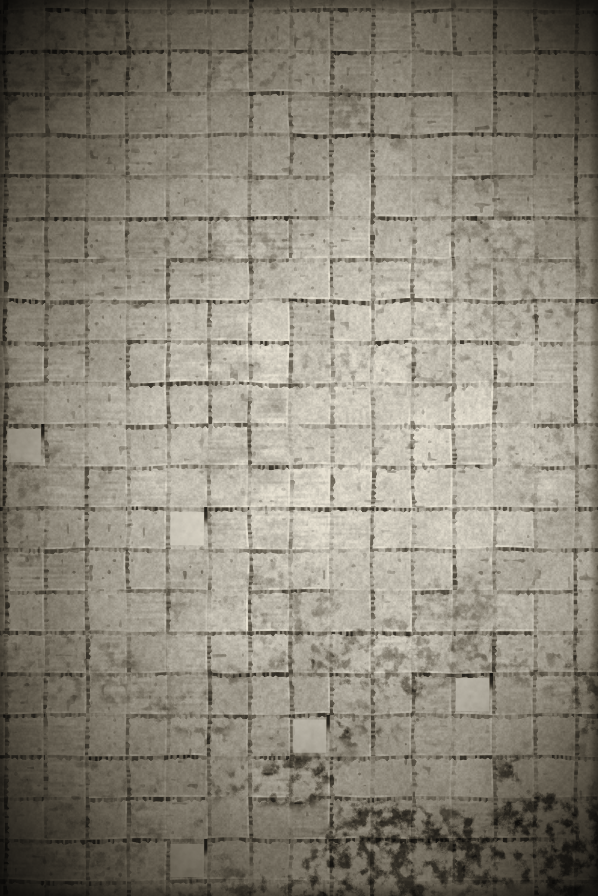
This texture is drawn by a Shadertoy shader. Its source:

```glsl
// Aged grey-beige wall of small square tiles with ticked seams, stains and a vignette.

float hash(vec2 p) {
    vec3 q = fract(p.xyx * 0.1031);
    q += dot(q, q.yzx + 33.33);
    return fract((q.x + q.y) * q.z);
}

float noise(vec2 p) {
    vec2 cell = floor(p), f = fract(p);
    f = f * f * (3.0 - 2.0 * f);
    return mix(mix(hash(cell), hash(cell + vec2(1, 0)), f.x),
               mix(hash(cell + vec2(0, 1)), hash(cell + vec2(1, 1)), f.x), f.y);
}

float fbm(vec2 p) {
    float sum = 0.0, gain = 0.5;
    for (int i = 0; i < 5; i++) {
        sum += gain * noise(p);
        p = mat2(1.6, 1.2, -1.2, 1.6) * p + 7.3;
        gain *= 0.5;
    }
    return sum;
}

// Soft band of values between lo and hi
float band(float x, float lo, float hi, float soft) {
    return smoothstep(lo - soft, lo + soft, x) * (1.0 - smoothstep(hi - soft, hi + soft, x));
}

// One family of seams: x = dark ticks, y = pale ridge beside them
vec2 seam(float across, float along, float seed, float soft) {
    across += 0.07 * (noise(vec2(along * 0.9, floor(across + 0.5) * 5.3 + seed)) - 0.5);
    float id = floor(across + 0.5) + seed;
    float d = across - floor(across + 0.5);
    float segment = hash(vec2(floor(along), id));
    float wear = noise(vec2(along * 2.3, id * 3.7));
    float strength = smoothstep(0.1, 1.0, 0.5 * segment + 0.4 * wear + 0.3 * hash(vec2(id, 4.0)));
    float tick = smoothstep(0.25, 0.75, noise(vec2(along * 19.0, id * 9.1)));
    float reach = 0.05 + 0.07 * noise(vec2(along * 15.0, id * 2.9));
    float dark = band(d, -0.005, reach, soft) * (0.3 + 0.7 * tick) * strength;
    float pale = band(d, -0.055, -0.01, soft) * smoothstep(0.2, 0.7, noise(vec2(along * 4.0, id * 6.1)));
    return vec2(dark, pale * (0.35 + 0.65 * segment));
}

void mainImage(out vec4 fragColor, in vec2 fragCoord) {
    vec2 uv = fragCoord / iResolution.xy;

    // Tile grid, counted from the top left
    vec2 p = vec2(uv.x * 14.67 - 0.1, (1.0 - uv.y) * 21.6 - 0.225);
    vec2 tile = floor(p), f = fract(p);
    float soft = max(0.015, 11.0 / iResolution.y);

    // Broad light, strongest right of the middle, with burnt corners
    vec2 q = uv - vec2(0.6, 0.5);
    vec2 c = abs(uv * 2.0 - 1.0);
    float light = 0.83 * exp(-1.35 * q.x * q.x - 2.6 * q.y * q.y);
    light *= exp(-1.1 * pow(c.x * c.y, 3.0));
    light *= 1.0 - 0.3 * smoothstep(0.965, 1.0, max(c.x, c.y));

    // Tile tone, mottling and fine grain
    float tone = 1.0 + 0.08 * (hash(tile + 40.0) - 0.5);
    tone += 0.22 * (fbm(p * 0.8) - 0.48);
    tone += 0.11 * (noise(p * 12.0) - 0.5) + 0.10 * (noise(p * 27.0) - 0.5);

    // Brushed horizontal streaks on some tiles, mostly at the left
    float brushed = step(0.4 + 0.5 * uv.x, hash(tile + 17.0));
    tone += brushed * 0.13 * (noise(vec2(p.x * 1.5, p.y * 17.0)) - 0.5);

    // Smeared column a little left of the middle
    float smear = band(p.x, 4.9, 6.9, 0.1) * band(p.y, 8.0, 12.0, 0.6);
    tone += smear * 0.20 * (noise(vec2(p.x * 1.2, p.y * 3.0)) - 0.6);

    // Grimy, pitted patches, denser near the bottom right
    float low = smoothstep(0.35, 0.12, uv.y) * smoothstep(0.2, 0.6, uv.x);
    float patchy = smoothstep(0.47, 0.62, fbm(p * vec2(0.45, 0.7) + 11.0) + 0.07 * low);
    float pits = smoothstep(0.45, 0.75, fbm(p * 5.0 + 3.0) + 0.08 * low);
    tone -= patchy * pits * (0.2 + 0.4 * low);
    tone -= 0.3 * smoothstep(0.83, 0.95, noise(p * 7.0 + 60.0)) * noise(p * 1.1);

    // Seams in both directions
    vec2 upright = seam(p.x, p.y, 20.0, soft);
    vec2 level = seam(p.y, p.x, 71.0, soft);
    float dark = max(upright.x * 0.85, level.x);
    float pale = max(upright.y, level.y);
    tone += 0.15 * pale * (1.0 - dark);
    tone *= 1.0 - 0.72 * dark;

    // Rare bare tiles with a dark notch at the upper right
    float bare = step(0.988, hash(tile + 5.0));
    float face = bare * band(f.x, 0.08, 0.9, soft) * band(f.y, 0.12, 0.92, soft);
    tone = mix(tone, 1.14 + 0.06 * (noise(p * 9.0) - 0.5), face * 0.8);
    tone *= 1.0 - 0.75 * bare * band(f.x, 0.91, 0.99, soft) * (1.0 - smoothstep(0.2, 0.5, f.y));

    // Warm shadows, cooler highlights
    float level01 = clamp(light * tone, 0.03, 0.9);
    vec3 tint = mix(vec3(1.0, 0.92, 0.76), vec3(1.0, 0.975, 0.91), smoothstep(0.15, 0.8, level01));
    fragColor = vec4(level01 * tint, 1.0);
}
```
